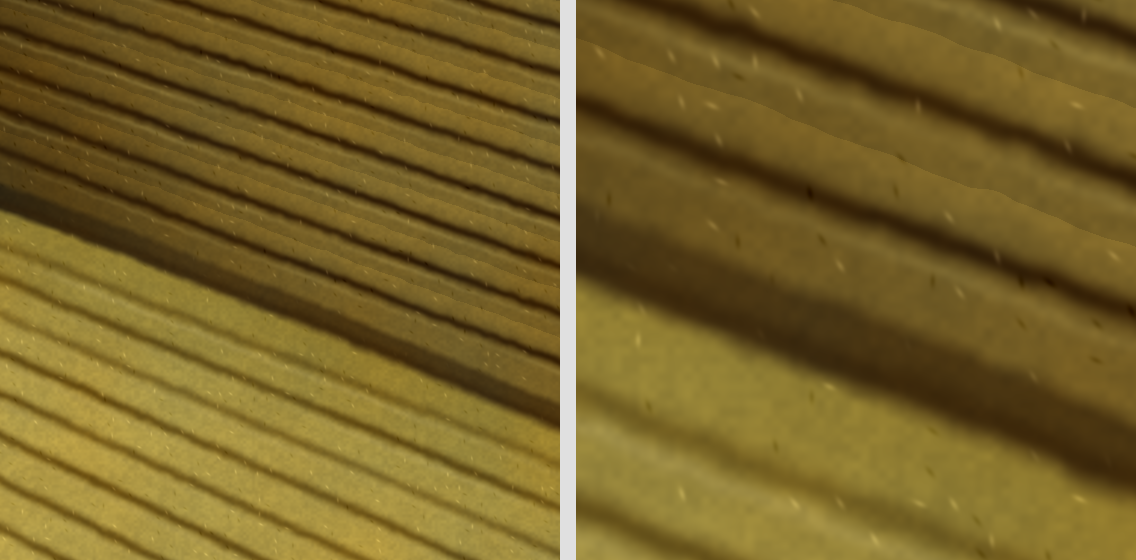
Left: the whole. Right: its middle third, enlarged.
This texture is drawn by a Shadertoy shader. Its source:

```glsl
// A ribbed leaf: a dark midrib crosses the canvas at a slant and splits it into
// a shaded upper blade and a lit lower blade. Each blade carries a fan of grooves,
// indexed by a continuous rib coordinate, with soft blotches, grain and pale flecks.

#define UPPER_WIDTH 0.0088
#define LOWER_WIDTH 0.0105
#define RIM_OFFSET 0.0190
#define RIB_WIDTH 0.0230
#define WOBBLE 0.0050
#define BLOTCH 0.16
#define GRAIN 0.07
#define FLECK_CELLS 42.0

const vec3 SHADE_DARK = vec3(0.37, 0.27, 0.08);
const vec3 SHADE_LIGHT = vec3(0.52, 0.42, 0.165);
const vec3 LIT_DULL = vec3(0.57, 0.485, 0.18);
const vec3 LIT_BRIGHT = vec3(0.68, 0.60, 0.28);
const vec3 GROOVE_DARK = vec3(0.18, 0.10, 0.01);
const vec3 GROOVE_LIT = vec3(0.36, 0.265, 0.05);
const vec3 RIB_BROWN = vec3(0.28, 0.20, 0.065);
const vec3 RIM_PALE = vec3(0.70, 0.62, 0.34);

float hash(vec2 p) {
    return fract(sin(dot(p, vec2(127.1, 311.7))) * 43758.5453);
}

float noise(vec2 p) {
    vec2 i = floor(p), f = fract(p);
    f = f * f * (3.0 - 2.0 * f);
    return mix(mix(hash(i), hash(i + vec2(1, 0)), f.x),
               mix(hash(i + vec2(0, 1)), hash(i + vec2(1, 1)), f.x), f.y);
}

float fbm(vec2 p) {
    float sum = 0.0, amp = 0.5;
    for (int i = 0; i < 4; i++) {
        sum += amp * noise(p);
        p = p * 2.03 + 17.0;
        amp *= 0.5;
    }
    return sum;
}

float bell(float d, float width) {
    d /= width;
    return exp(-d * d);
}

// Short pale dashes, at most one per grid cell
float flecks(vec2 p) {
    p *= FLECK_CELLS;
    vec2 cell = floor(p);
    vec2 q = fract(p) - 0.3 - 0.4 * vec2(hash(cell), hash(cell + 7.3));
    float turn = 0.4 + 1.2 * hash(cell + 3.1);
    q = mat2(cos(turn), -sin(turn), sin(turn), cos(turn)) * q;
    return step(0.80, hash(cell + 11.7)) * bell(length(q * vec2(1.0, 2.4)), 0.17);
}

// Upper grooves: evenly spaced; returns groove index and offset, positive downward
vec2 upperGroove(vec2 p) {
    float spacing = mix(0.0736, 0.0859, p.x);
    float k = (mix(0.267, 0.647, p.x) - p.y) / spacing;
    float index = max(floor(k + 0.5), 0.0);
    return vec2(index, (index - k) * spacing);
}

// Lower grooves: spacing widens away from the midrib
vec2 lowerGroove(vec2 p) {
    float start = mix(0.436, 0.829, p.x), spacing = mix(0.0586, 0.0755, p.x);
    float growth = 0.00195;
    float slope = sqrt(max(spacing * spacing + 4.0 * growth * (p.y - start), 1e-4));
    float k = (slope - spacing) / (2.0 * growth);
    float index = max(floor(k + 0.5), 0.0);
    return vec2(index, (k - index) * slope);
}

void mainImage(out vec4 fragColor, in vec2 fragCoord) {
    vec2 p = fragCoord / iResolution.xy;
    p.y = 1.0 - p.y;
    vec2 bent = p + vec2(0.0, WOBBLE * (fbm(p * 9.0) - 0.5) + 0.004 * (noise(p * 60.0) - 0.5));
    float rib = bent.y - mix(0.352, 0.749, p.x) + 0.008 * sin(3.1416 * p.x);
    float blotch = fbm(p * vec2(5.0, 8.0) + 4.0);

    // Shaded upper blade, darker to the left and toward the midrib
    vec2 g = upperGroove(bent);
    float light = smoothstep(-0.10, 0.65, p.x - 0.35 * rib - 0.08);
    vec3 upper = mix(SHADE_DARK, SHADE_LIGHT, light);
    float wear = noise(vec2(p.x * 7.0, g.x * 5.3));
    upper = mix(upper, upper * 0.88, smoothstep(-0.040, -0.008, g.y));
    upper = mix(upper, RIM_PALE, bell(g.y - RIM_OFFSET, 0.005) * (0.06 + 0.28 * wear));
    upper = mix(upper, GROOVE_DARK, bell(g.y, UPPER_WIDTH) * (0.82 + 0.18 * wear));

    // Lit lower blade; alternate grooves near the midrib are fainter
    g = lowerGroove(bent);
    float glow = smoothstep(0.0, 0.30, rib) * (1.0 - 0.25 * p.x);
    vec3 lower = mix(LIT_DULL, LIT_BRIGHT, glow);
    wear = noise(vec2(p.x * 6.0, g.x * 4.7 + 31.0));
    float faint = (1.0 - mod(g.x, 2.0)) * (1.0 - smoothstep(1.0, 5.0, g.x));
    float depth = (0.72 + 0.22 * wear) * (1.0 - 0.38 * faint);
    lower = mix(lower, RIM_PALE, bell(g.y - RIM_OFFSET, 0.007) * (0.1 + 0.35 * wear));
    lower = mix(lower, GROOVE_LIT, bell(g.y, LOWER_WIDTH) * depth);

    // Midrib: brown band with a dark lower lip, softening to the right
    float soft = mix(0.007, 0.014, p.x);
    vec3 color = mix(upper, lower, smoothstep(-soft, soft, rib - 0.012));
    float band = smoothstep(-RIB_WIDTH - 0.012, -RIB_WIDTH + 0.006, rib)
               * (1.0 - smoothstep(RIB_WIDTH - soft, RIB_WIDTH + soft, rib));
    vec3 ribColor = mix(RIB_BROWN * 0.72, RIB_BROWN, smoothstep(0.0, 0.4, p.x));
    ribColor = mix(ribColor, GROOVE_DARK, 0.55 * bell(rib - 0.010, 0.010));
    color = mix(color, ribColor, band * 0.94);

    // Surface wear: blotches, yellow-brown drift, grain and flecks
    color *= 1.0 + BLOTCH * (blotch - 0.47);
    color += vec3(0.06, 0.0, -0.06) * (fbm(p * 6.0 + 40.0) - 0.47);
    color *= 1.0 + GRAIN * (noise(p * 190.0) + noise(p * 90.0) - 1.0);
    color += vec3(0.12, 0.11, 0.08) * flecks(p) * (1.0 - 0.8 * band);
    color -= 0.07 * flecks(p + 0.37) * (1.0 - band);
    fragColor = vec4(clamp(color, 0.0, 1.0), 1.0);
}
```
